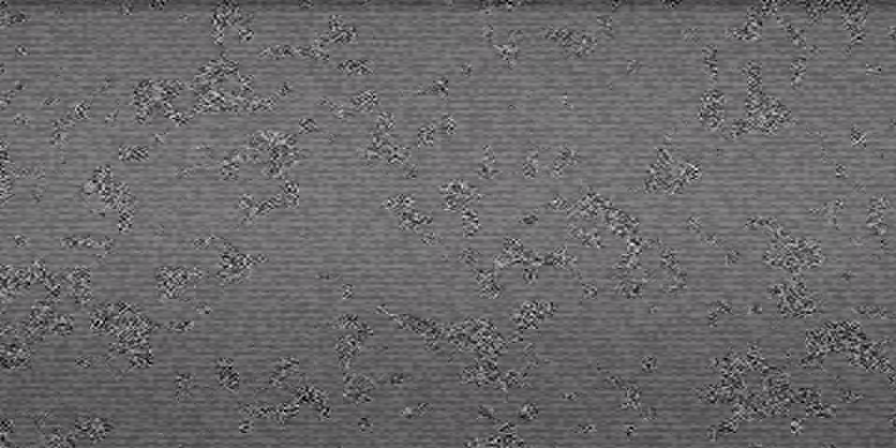
Give the GLSL for this texture, as a WebGL 1 fragment shader.

```glsl
precision highp float;
// Grey video static: a soft vertical shade with fine scanlines and faint grain,
// broken by ragged patches of strong noise. The patches mix fine grain with
// random cosine waves per block, like the residue of video compression.

uniform vec2 u_resolution;

#define SCANLINES 64.0
#define SCAN_DEPTH 0.030
#define BLOCKS 30.0
#define GRAIN_SCALE 165.0
#define FAINT_GRAIN 0.060
#define PATCH_GRAIN 0.19
#define PATCH_WAVES 0.13
#define PATCH_LOW 0.52
#define PATCH_HIGH 0.69
#define TINT 0.010

const float PI = 3.14159265;

float hash(vec2 p) {
  vec3 q = fract(vec3(p.xyx) * 0.1031);
  q += dot(q, q.yzx + 33.33);
  return fract((q.x + q.y) * q.z);
}

float noise(vec2 p) {
  vec2 cell = floor(p);
  vec2 f = fract(p);
  f = f * f * (3.0 - 2.0 * f);
  float low = mix(hash(cell), hash(cell + vec2(1.0, 0.0)), f.x);
  float high = mix(hash(cell + vec2(0.0, 1.0)), hash(cell + vec2(1.0, 1.0)), f.x);
  return mix(low, high, f.y);
}

float signedNoise(vec2 p) {
  return 2.0 * noise(p) - 1.0;
}

// Sum of random cosine products inside each block
float blockWaves(vec2 p) {
  vec2 block = floor(p);
  vec2 f = fract(p);
  float sum = 0.0;
  for (int i = 0; i < 4; i++) {
    vec2 seed = block + float(i) * vec2(71.0, 113.0) + 17.0;
    float across = floor(1.0 + 5.0 * hash(seed));
    float up = floor(2.0 + 5.0 * hash(seed + 211.0));
    float weight = 2.0 * hash(seed + 377.0) - 1.0;
    sum += weight * cos(PI * across * f.x) * cos(PI * up * f.y);
  }
  return sum;
}

// Ragged clusters that decide where the strong static shows
float patchMask(vec2 p) {
  float shape = 0.45 * noise(p * vec2(22.0, 26.0) + 5.0)
              + 0.35 * noise(p * 8.0 + 40.0)
              + 0.20 * hash(floor(p * BLOCKS) + 90.0);
  return smoothstep(PATCH_LOW, PATCH_HIGH, shape);
}

// Brightest above the middle, dim at the foot, with a dark top rim
float shade(vec2 uv) {
  float level = mix(0.365, 0.452, smoothstep(0.05, 0.55, uv.y));
  level -= 0.035 * smoothstep(0.65, 1.0, uv.y);
  level -= 0.12 * smoothstep(0.965, 1.0, uv.y);
  return level - 0.015 * pow(abs(2.0 * uv.x - 1.0), 3.0);
}

void main() {
  vec2 uv = gl_FragCoord.xy / u_resolution;
  vec2 p = gl_FragCoord.xy / u_resolution.y;

  // Scanlines of uneven strength
  float lineStrength = 0.6 + 0.8 * noise(p * vec2(28.0, 64.0) + 300.0);
  float scan = SCAN_DEPTH * lineStrength * cos(2.0 * PI * SCANLINES * p.y);

  // Faint grain, drawn out sideways
  float faint = FAINT_GRAIN * signedNoise(p * vec2(95.0, 185.0) + 500.0);

  // Strong static in the patches
  float grain = signedNoise(p * vec2(0.92, 1.08) * GRAIN_SCALE + 800.0);
  float burst = PATCH_GRAIN * grain + PATCH_WAVES * blockWaves(p * BLOCKS);
  float mask = patchMask(p);

  float grey = shade(uv) + scan * (1.0 - 0.5 * mask) + faint;
  grey += mask * (burst - 0.012);

  // Slight drift between violet and neutral
  float violet = TINT * noise(p * 14.0 + 60.0);
  vec3 color = vec3(grey) + violet * vec3(0.4, -0.6, 0.4);
  gl_FragColor = vec4(clamp(color, 0.0, 1.0), 1.0);
}
```
